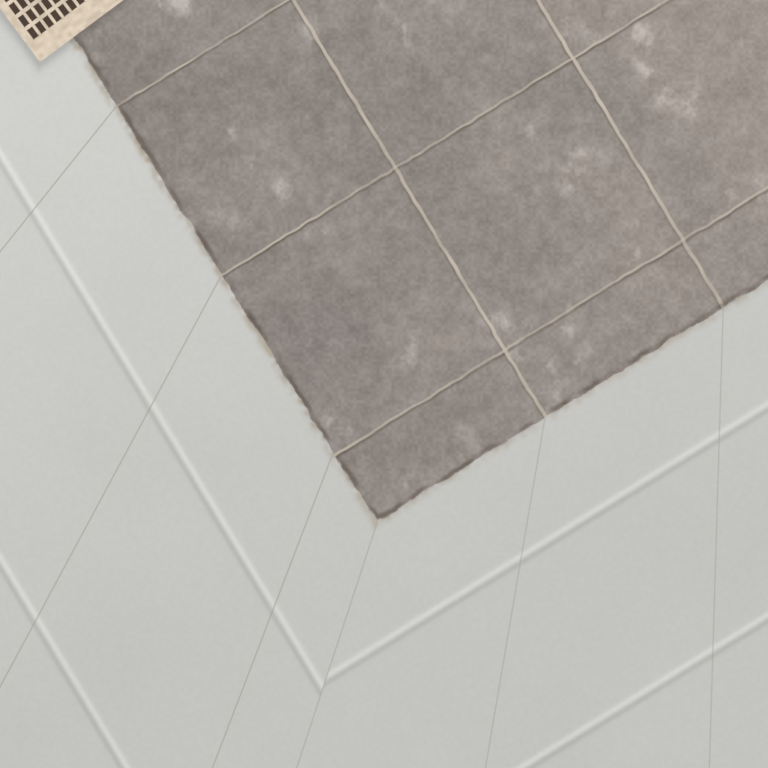
Write a WebGL 1 fragment shader that draws this texture.

```glsl
precision highp float;
// Corner of a tiled room seen from above at an angle: a rough stone floor,
// two pale tiled walls and a woven basket corner. One skewed grid gives the
// floor joints and raised wall joints; fractal noise gives stone and edges.
uniform vec2 u_resolution;

const vec2 ORIGIN = vec2(0.6576, 0.5443);   // a crossing of floor joints
const vec2 AXIS_U = vec2(0.2318, 0.1432);   // one tile to the right
const vec2 AXIS_V = vec2(-0.1432, 0.2370);  // one tile upward
const float TILE = 0.275;
const float FORESHORTEN = 0.035;
const vec2 WALL_CORNER = vec2(0.488, 0.310);
const float CORNER_LEAN = 0.328;
const vec2 BASKET_CORNER = vec2(0.052, 0.919);
const vec2 BASKET_DIR = vec2(0.802, 0.597);
const vec2 HOLE_PITCH = vec2(0.0125, 0.0200);
const vec3 WALL_LOW = vec3(0.765, 0.767, 0.752);
const vec3 WALL_HIGH = vec3(0.815, 0.817, 0.803);
const vec3 WALL_JOINT = vec3(0.64, 0.62, 0.58);
const vec3 STONE_DARK = vec3(0.535, 0.505, 0.488);
const vec3 STONE_LIGHT = vec3(0.625, 0.592, 0.563);
const vec3 GROUT = vec3(0.79, 0.75, 0.69);
const vec3 CRACK = vec3(0.36, 0.32, 0.29);
const vec3 CANE = vec3(0.85, 0.79, 0.71);
const vec3 HOLE = vec3(0.25, 0.20, 0.17);

float hash(vec2 p) {
  vec3 q = fract(vec3(p.xyx) * 0.1031);
  q += dot(q, q.yzx + 33.33);
  return fract((q.x + q.y) * q.z);
}

float noise(vec2 p) {
  vec2 i = floor(p), f = fract(p);
  f = f * f * (3.0 - 2.0 * f);
  return mix(mix(hash(i), hash(i + vec2(1.0, 0.0)), f.x),
             mix(hash(i + vec2(0.0, 1.0)), hash(i + 1.0), f.x), f.y);
}

float fbm(vec2 p) {
  float sum = 0.0, amp = 0.5;
  for (int i = 0; i < 5; i++) {
    sum += amp * noise(p);
    p = mat2(1.6, 1.2, -1.2, 1.6) * p + 7.3;
    amp *= 0.5;
  }
  return sum;
}

float band(float d, float halfWidth, float px) {
  return 1.0 - smoothstep(halfWidth - px, halfWidth + px, abs(d));
}

float bump(float d, float width) { return exp(-d * d / (width * width)); }

vec2 toGrid(vec2 p) {
  vec2 d = p - ORIGIN;
  float det = AXIS_U.x * AXIS_V.y - AXIS_V.x * AXIS_U.y;
  return vec2(d.x * AXIS_V.y - d.y * AXIS_V.x,
              d.y * AXIS_U.x - d.x * AXIS_U.y) / det;
}

// Thin joint running down a wall from its foot at the floor edge.
float wallJoint(vec2 p, vec2 foot, float lean, float px) {
  float d = (p.x - foot.x - lean * (p.y - foot.y)) / sqrt(1.0 + lean * lean);
  return band(d, 0.0009, px) * step(p.y, foot.y + 0.01);
}

vec3 wallColor(vec2 p, vec2 g, float px) {
  vec3 col = mix(WALL_LOW, WALL_HIGH, smoothstep(0.1, 1.1, p.y + 0.25 * (0.5 - p.x)));
  col += 0.018 * (fbm(p * 7.0) - 0.5) + 0.012 * (noise(p * 240.0) - 0.5);
  float side = p.x - WALL_CORNER.x - CORNER_LEAN * (p.y - WALL_CORNER.y);
  bool isLeft = side < 0.0;
  // Raised joints parallel to the floor edges
  for (int i = 0; i < 2; i++) {
    float k = float(i);
    float s = TILE * (isLeft ? g.x + 1.58 + k : g.y + 0.867 + 0.845 * k);
    col += 0.065 * bump(s - 0.001, 0.0042) - 0.055 * bump(s + 0.0065, 0.0038);
  }
  // Thin joints that fan out from the floor
  float joints = 0.8 * wallJoint(p, WALL_CORNER, CORNER_LEAN, px);
  for (int i = 0; i < 3; i++) {
    float k = float(i);
    vec2 foot = ORIGIN - 0.975 * AXIS_U + AXIS_V * (k - 0.03 * k * (k - 1.0));
    joints += wallJoint(p, foot, 0.383 + 0.1015 * k + 0.0535 * k * k, px);
    if (i < 2) {
      foot = ORIGIN + k * AXIS_U - 0.365 * AXIS_V;
      joints += 0.75 * wallJoint(p, foot, 0.17 - 0.14 * k, px);
    }
  }
  return mix(col, WALL_JOINT, 0.6 * min(joints, 1.0));
}

vec3 floorColor(vec2 p, vec2 g, float px) {
  float cloud = fbm(p * 9.0 + 3.0);
  float light = smoothstep(-0.3, 1.1, 0.6 * p.x + 0.4 * p.y - 0.2 + 0.9 * (cloud - 0.5));
  vec3 col = mix(STONE_DARK, STONE_LIGHT, light);
  col += 0.10 * (fbm(p * 65.0) - 0.5) + 0.05 * (noise(p * 260.0) - 0.5);
  // Pale scuffs
  float scuff = smoothstep(0.56, 0.78, fbm(p * vec2(30.0, 24.0) + 11.0));
  col += 0.13 * scuff * smoothstep(0.38, 0.62, cloud);
  // Joints, pale with a dark lower rim
  float v = g.y + FORESHORTEN * g.y * (g.y - 1.0);
  vec2 cell = vec2(g.x, v);
  vec2 d = (cell - floor(cell + 0.5)) * TILE + 0.0022 * (noise(p * 75.0) - 0.5);
  float wear = 0.5 + 0.5 * noise(p * 38.0);
  col = mix(col, CRACK, 0.55 * wear * bump(d.y + 0.0028, 0.0022));
  col = mix(col, CRACK, 0.30 * wear * bump(d.x + 0.0032, 0.0022));
  col = mix(col, GROUT, 0.80 * wear * band(d.y, 0.0016, px));
  return mix(col, GROUT, wear * band(d.x, 0.0023, px));
}

void main() {
  vec2 p = gl_FragCoord.xy / u_resolution;
  float px = 1.0 / min(u_resolution.x, u_resolution.y);
  vec2 g = toGrid(p);

  // Ragged floor boundary with crumbling mortar and a dark lip
  float leftEdge = (g.x + 0.955 + 0.017 * g.y) * TILE;
  float lowEdge = (g.y + 0.37) * TILE;
  float edge = min(leftEdge, lowEdge) + 0.008 * (fbm(p * 55.0) - 0.5);
  float onLeft = step(leftEdge, lowEdge);
  float crumbs = noise(p * 130.0);
  vec3 col = wallColor(p, g, px);
  col = mix(col, vec3(0.69, 0.65, 0.59), bump(edge + 0.002, 0.0055) * crumbs * mix(0.6, 1.0, onLeft));
  col = mix(col, floorColor(p, g, px), smoothstep(-px, px, edge));
  float lip = bump(edge - 0.003, 0.0035) * smoothstep(0.15, 0.8, noise(p * 48.0 + 5.0));
  col = mix(col, CRACK, 0.6 * lip);

  // Basket corner: solid rim and rows of dark holes
  vec2 b = p - BASKET_CORNER;
  b = vec2(dot(b, BASKET_DIR), dot(b, vec2(-BASKET_DIR.y, BASKET_DIR.x)));
  float inside = min(b.x, b.y);
  col *= 1.0 - 0.15 * bump(inside, 0.009);
  vec3 cane = CANE + 0.10 * (noise(b * 170.0) - 0.5);
  vec2 h = abs(fract((b - vec2(0.009, 0.026)) / HOLE_PITCH) - 0.5) * HOLE_PITCH;
  vec2 gap = vec2(0.0040, 0.0072) - h;
  float hole = smoothstep(-px, px, min(gap.x, gap.y));
  hole *= step(0.009, b.x) * step(0.026, b.y);
  cane = mix(cane, HOLE, 0.9 * hole);
  col = mix(col, cane, smoothstep(-px, px, inside));

  gl_FragColor = vec4(clamp(col, 0.0, 1.0), 1.0);
}
```
